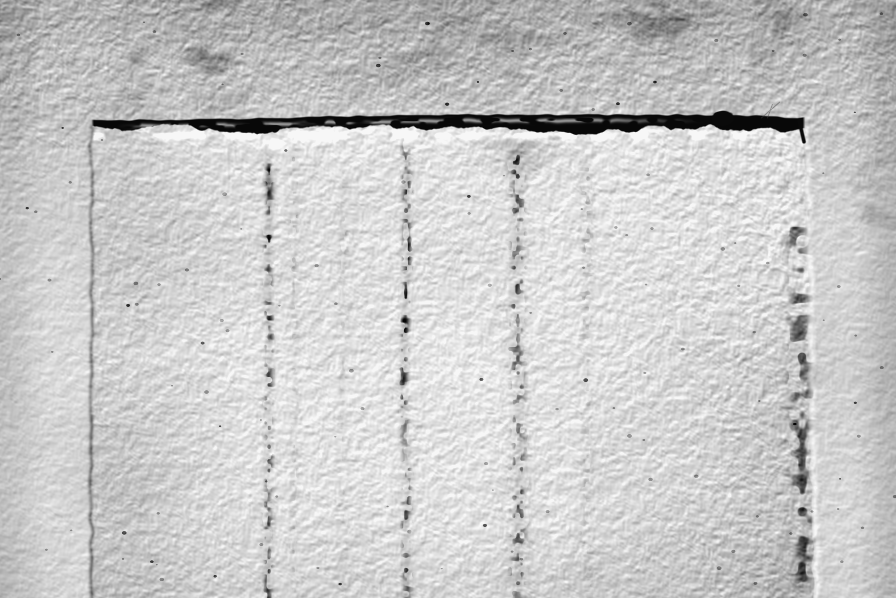
A WebGL 1 fragment shader for this texture:

```glsl
precision highp float;
// Rough whitewashed wall with a raised plaster panel under a black, broken ledge.
// Value noise lit as relief makes the stucco; noisy bands add the ledge and drips,
// and hashed cells scatter small pits. Units: height 1, width 1.5.

uniform vec2 u_resolution;

float hash(vec2 p) {
  vec3 q = fract(vec3(p.xyx) * 0.1031);
  q += dot(q, q.yzx + 33.33);
  return fract((q.x + q.y) * q.z);
}

float noise(vec2 p) {
  vec2 i = floor(p), f = fract(p);
  f = f * f * (3.0 - 2.0 * f);
  return mix(mix(hash(i), hash(i + vec2(1, 0)), f.x),
             mix(hash(i + vec2(0, 1)), hash(i + vec2(1, 1)), f.x), f.y);
}

float fbm(vec2 p) {
  float sum = 0.0, amp = 0.5;
  for (int i = 0; i < 4; i++) {
    sum += amp * noise(p);
    p = mat2(1.6, 1.2, -1.2, 1.6) * p + 17.3;
    amp *= 0.5;
  }
  return sum / 0.9375;
}

// Stucco height: coarse lumps, grains and fine grit
float relief(vec2 p) {
  p += 0.006 * vec2(noise(p * 40.0), noise(p * 40.0 + 9.0));
  return 0.5 * noise(p * vec2(52, 66)) + 0.6 * noise(p * vec2(105, 135) + 5.0)
       + 0.35 * noise(p * vec2(220, 250) + 31.0);
}

// Soft elliptical patch
float patchAt(vec2 p, vec2 center, vec2 size) {
  vec2 d = (p - center) / size;
  return exp(-dot(d, d));
}

// Darkness of a vertical water stain: a faint smear plus clustered grains
float drip(vec2 p, float x, float width, float top, float fade) {
  float d = (p.x - x + 0.008 * (noise(vec2(p.y * 9.0, x * 50.0)) - 0.5)) / width;
  float run = smoothstep(top, top - 0.05, p.y) * mix(1.0, exp((p.y - top) * 3.0), fade);
  float grains = smoothstep(0.52, 0.8, noise(p * vec2(150, 125) + x * 90.0));
  float clumps = 0.35 + 1.1 * noise(vec2(x * 70.0, p.y * 22.0));
  return run * exp(-d * d) * (0.12 + 0.75 * grains * clumps);
}

// Small dark pits, one possible per cell
float pits(vec2 p, float cells, float share) {
  vec2 id = floor(p * cells);
  vec2 offset = vec2(hash(id + 3.7), hash(id + 8.1)) * 0.6 + 0.2;
  float d = length((fract(p * cells) - offset) * vec2(1.0, 1.3)) / cells;
  float size = 0.0015 + 0.0025 * hash(id + 21.0);
  return step(1.0 - share, hash(id + 55.0)) * smoothstep(size + 0.001, size - 0.001, d);
}

float segment(vec2 p, vec2 a, vec2 b) {
  vec2 ab = b - a;
  return length(p - a - ab * clamp(dot(p - a, ab) / dot(ab, ab), 0.0, 1.0));
}

void main() {
  vec2 p = gl_FragCoord.xy / u_resolution * vec2(1.5, 1.0);
  float px = 1.0 / u_resolution.y;
  float cloud = fbm(p * 5.0);
  float rough = fbm(p * vec2(22, 30));

  // Panel outline
  float left = p.x - 0.153 + 0.005 * (noise(vec2(3.0, p.y * 45.0)) - 0.5);
  float rightLine = 1.345 + 0.022 * (0.78 - p.y);
  float right = rightLine - p.x + 0.009 * (noise(vec2(7.0, p.y * 38.0)) - 0.5);
  float below = smoothstep(0.795, 0.785, p.y);
  float panel = smoothstep(-px, px, min(left, right)) * below;

  // Broad tones of wall and panel
  float upper = smoothstep(0.62, 0.9, p.y);
  float wall = mix(0.825, 0.755, upper) - 0.07 * smoothstep(0.88, 1.0, p.y);
  wall -= 0.09 * smoothstep(0.09, 0.0, p.x) + 0.12 * smoothstep(1.42, 1.5, p.x);
  float face = 0.87 - 0.10 * smoothstep(0.5, 0.15, p.x) * (1.0 - 0.5 * p.y);
  face -= 0.14 * smoothstep(0.95, 1.36, p.x) * smoothstep(0.75, 0.0, p.y);
  face -= 0.05 * smoothstep(0.15, 0.0, p.y);
  float tone = mix(wall, face, panel) + 0.10 * (cloud - 0.5);

  // Grimy patches on the wall
  float grime = patchAt(p, vec2(0.36, 0.92), vec2(0.05, 0.09))
    + 0.7 * patchAt(p, vec2(0.22, 0.87), vec2(0.025, 0.1))
    + patchAt(p, vec2(1.12, 0.97), vec2(0.1, 0.05))
    + patchAt(p, vec2(1.29, 0.95), vec2(0.035, 0.07))
    + 0.6 * patchAt(p, vec2(0.75, 0.93), vec2(0.3, 0.08))
    + 0.7 * patchAt(p, vec2(1.45, 0.64), vec2(0.04, 0.07));
  tone -= grime * (1.0 - panel) * (0.03 + 0.22 * smoothstep(0.42, 0.75, rough));

  // Relief lit from the upper left
  float slope = relief(p) - relief(p + vec2(-0.0025, 0.0042));
  float depth = mix(mix(0.17, 0.36, upper), 0.27 + 0.1 * smoothstep(1.0, 1.35, p.x), panel);
  tone += depth * slope;

  // Worn panel sides, with a pale rim to the right
  tone -= below * 0.30 * exp(-pow(left / 0.0035, 2.0)) * (0.4 + rough);
  float chips = smoothstep(0.5, 0.72, noise(p * vec2(70, 62) + 4.0));
  tone -= below * 0.5 * chips * exp(-pow((right - 0.014) / 0.017, 2.0)) * smoothstep(0.79, 0.6, p.y);
  tone += below * 0.10 * exp(-pow((right + 0.006) / 0.005, 2.0));

  // Water stains and the soot under the ledge
  float stain = 1.25 * drip(p, 0.449, 0.007, 0.755, 0.35)
    + 0.45 * drip(p, 0.492, 0.007, 0.77, 0.7) + 0.25 * drip(p, 0.576, 0.007, 0.75, 0.6)
    + 1.05 * drip(p, 0.679, 0.0075, 0.78, 0.0) + 0.95 * drip(p, 0.866, 0.012, 0.78, 0.15)
    + 0.4 * drip(p, 0.982, 0.010, 0.77, 0.7);
  stain += 0.35 * patchAt(p, vec2(0.87, 0.745), vec2(0.055, 0.035)) * rough;
  stain += 0.6 * patchAt(p, vec2(0.449, 0.70), vec2(0.005, 0.05)) * rough;
  tone -= 0.72 * stain;
  tone -= 0.55 * pits(p, 13.0, 0.12) + 0.3 * pits(p + 0.37, 34.0, 0.06);

  // Ledge: a pale crumbled lip below a black gap with a worn ridge inside
  float span = smoothstep(0.152, 0.158, p.x) * smoothstep(1.349, 1.343, p.x);
  float lip = exp(-pow((p.y - 0.774) / 0.008, 2.0)) * span;
  tone += lip * 0.25 * smoothstep(0.4, 0.7, noise(p * vec2(42, 70)));
  tone += 0.3 * patchAt(p, vec2(0.461, 0.758), vec2(0.014, 0.008));
  float jag = fbm(vec2(p.x * 32.0, 2.0)) - 0.5;
  float top = 0.799 + 0.009 * smoothstep(0.16, 0.8, p.x) - 0.005 * smoothstep(1.22, 1.34, p.x)
    + 0.003 * (noise(vec2(p.x * 60.0, 8.0)) - 0.5);
  float sag = patchAt(p, vec2(0.43, p.y), vec2(0.08, 1)) + patchAt(p, vec2(0.96, p.y), vec2(0.1, 1));
  float bottom = 0.786 - 0.008 * sag + 0.022 * jag + 0.006 * (rough - 0.5);
  float gap = span * smoothstep(-px, px, top - p.y) * smoothstep(-px, px, p.y - bottom);
  float ridge = exp(-pow((p.y - top + 0.010) / 0.0035, 2.0)) * smoothstep(0.19, 0.25, p.x)
    * smoothstep(1.2, 0.95, p.x) * smoothstep(0.36, 0.65, noise(p * vec2(65, 150)));
  tone = mix(tone, 0.03 + 0.55 * ridge, gap);

  // Torn lump, end hook and stray fibres on the right
  float lump = length((p - vec2(1.208, 0.803)) * vec2(0.7, 1.0)) - 0.011 - 0.014 * (rough - 0.5);
  float hook = segment(p, vec2(1.338, 0.798), vec2(1.346, 0.763)) - 0.003;
  float fibre = min(segment(p, vec2(1.275, 0.803), vec2(1.305, 0.829)),
                    segment(p, vec2(1.285, 0.803), vec2(1.293, 0.825))) - 0.0004;
  tone = mix(tone, 0.04, smoothstep(px, -px, min(lump, hook)));
  tone = mix(tone, 0.25, 0.7 * smoothstep(px, -px, fibre));

  gl_FragColor = vec4(vec3(clamp(tone, 0.02, 0.97)), 1.0);
}
```
